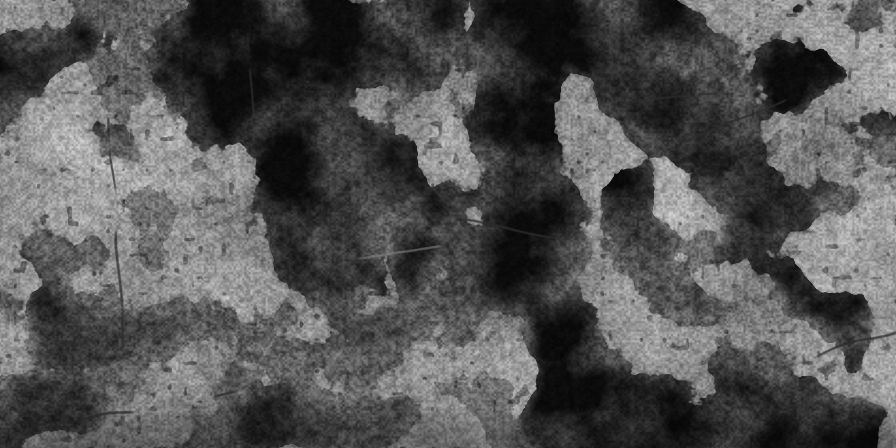
Write a WebGL 1 fragment shader that draws this texture.

```glsl
precision highp float;

uniform vec2 u_resolution;

const float PLASTER_TONE = 0.585;
const float WORN_TONE = 0.37;
const float SOOT_TONE = 0.045;
const float PEEL_SCALE = 7.0;
const float PEEL_LEVEL = 0.605;
const float STAIN_GAIN = 0.37;
const float EDGE_SOFTNESS = 0.013;
const float CHIP_LEVEL = 0.63;
const float GRAIN_SCALE = 210.0;
const float GRAIN_AMOUNT = 0.21;
const float MOTTLE_AMOUNT = 0.36;
const float SCRATCH_WIDTH = 0.0022;
const int SCRATCH_COUNT = 9;

float hash(vec2 p) {
  return fract(sin(dot(p, vec2(127.1, 311.7))) * 43758.5453);
}

float noise(vec2 p) {
  vec2 i = floor(p);
  vec2 f = fract(p);
  f = f * f * (3.0 - 2.0 * f);
  float low = mix(hash(i), hash(i + vec2(1.0, 0.0)), f.x);
  float high = mix(hash(i + vec2(0.0, 1.0)), hash(i + 1.0), f.x);
  return mix(low, high, f.y);
}

float fbm(vec2 p) {
  float sum = 0.0;
  float amplitude = 0.5;
  for (int i = 0; i < 6; i++) {
    sum += amplitude * noise(p);
    p = mat2(1.6, 1.2, -1.2, 1.6) * p + 17.3;
    amplitude *= 0.5;
  }
  return sum;
}

float segmentDistance(vec2 p, vec2 a, vec2 b) {
  vec2 ab = b - a;
  float t = clamp(dot(p - a, ab) / dot(ab, ab), 0.0, 1.0);
  return length(p - a - ab * t);
}

float stroke(vec2 p, vec2 a, vec2 b, float radius) {
  return 1.0 - smoothstep(0.35 * radius, 1.6 * radius, segmentDistance(p, a, b));
}

// Broad zones where the plaster has come away
float stainField(vec2 p) {
  float s = stroke(p, vec2(0.52, 0.88), vec2(0.92, 0.92), 0.13);
  s = max(s, stroke(p, vec2(0.76, 0.80), vec2(0.70, 0.50), 0.12));
  s = max(s, stroke(p, vec2(0.85, 0.65), vec2(0.93, 0.46), 0.06));
  s = max(s, stroke(p, vec2(1.16, 0.95), vec2(1.27, 0.00), 0.10));
  s = max(s, stroke(p, vec2(1.18, 0.94), vec2(1.48, 0.90), 0.11));
  s = max(s, stroke(p, vec2(1.45, 0.85), vec2(1.75, 0.46), 0.075));
  s = max(s, stroke(p, vec2(1.75, 0.46), vec2(1.92, 0.25), 0.045));
  s = max(s, stroke(p, vec2(1.28, 0.10), vec2(2.00, 0.07), 0.085));
  s = max(s, stroke(p, vec2(1.38, 0.55), vec2(1.50, 0.32), 0.07));
  s = max(s, stroke(p, vec2(0.00, 0.11), vec2(0.12, 0.09), 0.08));
  s = max(s, stroke(p, vec2(0.00, 0.83), vec2(0.20, 0.86), 0.04));
  s = max(s, stroke(p, vec2(0.13, 0.28), vec2(0.34, 0.25), 0.05));
  s = max(s, stroke(p, vec2(0.58, 0.08), vec2(0.85, 0.05), 0.05));
  return max(s, stroke(p, vec2(1.74, 0.84), vec2(1.80, 0.87), 0.05));
}

// Fine broken lines: x holds dark cracks, y holds pale scratches
vec2 scratches(vec2 p) {
  vec2 lines = vec2(0.0);
  vec2 q = p + 0.02 * (vec2(noise(p * 9.0), noise(p * 9.0 + 40.0)) - 0.5);
  float pixel = 1.0 / u_resolution.y;
  for (int i = 0; i < SCRATCH_COUNT; i++) {
    float id = float(i);
    vec2 start = vec2(2.0 * fract(id * 0.618 + 0.05), hash(vec2(id, 3.0)));
    float upright = step(2.0, mod(id, 3.0));
    float angle = mix(0.7 * (hash(vec2(id, 8.0)) - 0.35), 1.65, upright);
    float reach = 0.2 + 0.35 * hash(vec2(id, 5.0));
    vec2 end = start + reach * vec2(cos(angle), sin(angle));
    float d = segmentDistance(q, start, end);
    float line = 1.0 - smoothstep(0.3 * SCRATCH_WIDTH, SCRATCH_WIDTH + pixel, d);
    line *= smoothstep(0.25, 0.6, noise(p * 22.0 + id * 9.0));
    float pale = step(float(SCRATCH_COUNT) - 2.5, id);
    lines = max(lines, line * vec2(1.0 - pale, pale));
  }
  return lines;
}

void main() {
  vec2 p = gl_FragCoord.xy / u_resolution.y;
  vec2 warp = vec2(fbm(p * 5.0 + 31.0), fbm(p * 5.0 + 73.0)) - 0.5;
  float stain = stainField(p + 0.22 * warp);
  float peel = fbm(p * PEEL_SCALE + 5.0) + STAIN_GAIN * stain - PEEL_LEVEL;
  float grain = noise(p * GRAIN_SCALE) - 0.5;

  // Pale plaster with mottling, shallow chips and pits
  float plaster = PLASTER_TONE + MOTTLE_AMOUNT * (fbm(p * 6.0 + 90.0) - 0.5);
  plaster += 0.12 * (noise(p * 75.0) - 0.5);
  float chip = fbm(p * 9.0 + 140.0) - CHIP_LEVEL;
  plaster *= 1.0 - 0.28 * smoothstep(-EDGE_SOFTNESS, EDGE_SOFTNESS, chip);
  plaster *= 1.0 - 0.35 * smoothstep(0.82, 0.93, noise(p * 58.0 + 11.0));
  plaster -= 0.06 * smoothstep(-0.09, 0.0, peel);
  plaster += GRAIN_AMOUNT * grain;

  // Sooty wall beneath, darkest in the upper cores
  float depth = 0.17 + 0.55 * stain + 2.1 * (fbm(p * 8.0 + 210.0) - 0.5);
  depth += 0.35 * (p.y - 0.5);
  float wall = mix(WORN_TONE, SOOT_TONE, clamp(depth, 0.0, 1.0));
  wall *= 1.0 + 0.55 * grain + 0.5 * (noise(p * 90.0 + 7.0) - 0.5);

  float peeled = smoothstep(-EDGE_SOFTNESS, EDGE_SOFTNESS, peel);
  float tone = mix(plaster, wall, peeled);

  vec2 lines = scratches(p);
  tone = mix(tone, 0.17, 0.75 * lines.x);
  tone = mix(tone, 0.5, 0.6 * lines.y);
  tone *= 1.0 - 0.3 * (1.0 - smoothstep(0.0, 0.12, p.y));
  gl_FragColor = vec4(vec3(clamp(tone, 0.0, 1.0)), 1.0);
}
```
